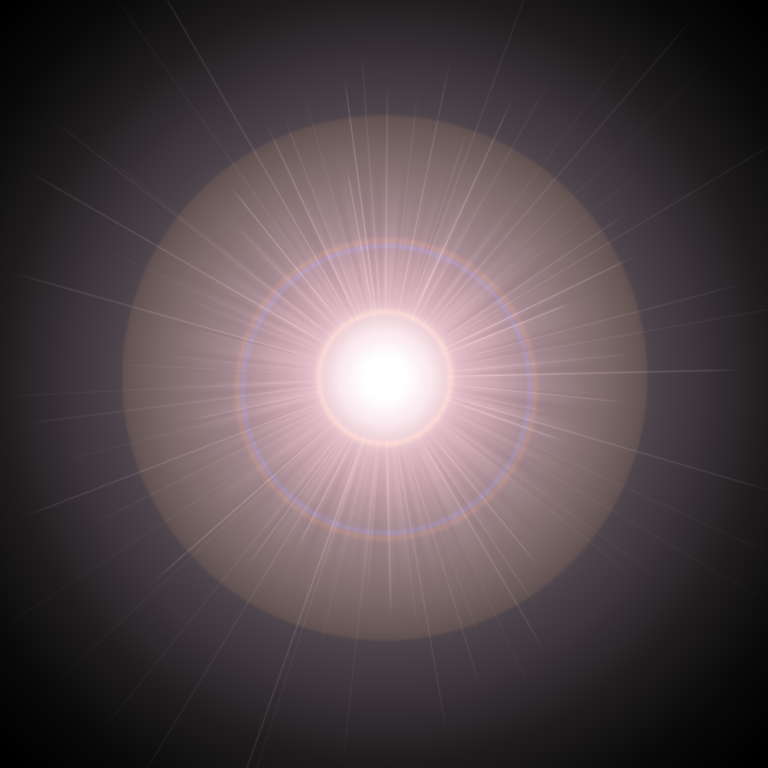
This background is drawn by a Shadertoy shader. Its source:

```glsl
// Draws a pale pink starburst with thin rays, tinted lens rings and a dusky halo.
#define CENTER vec2(0.501, 0.508)
#define RING_CENTER vec2(0.503, 0.493)
#define CORE_RING 0.086
#define PRISM_RING 0.187
#define DISC_RADIUS 0.342
#define RAY_COUNT 76
#define RAY_WIDTH 0.0012
#define RAY_GAIN 0.095
#define STREAK_GAIN 0.035

const float TAU = 6.2831853;

float hash(float n) {
    return fract(sin(n * 127.1 + 31.7) * 4375.85);
}

float ramp(float a, float b, float x) {
    return clamp((x - a) / (b - a), 0.0, 1.0);
}

float band(float x, float width) {
    return exp(-x * x / (width * width));
}

// Radial falloff from the white core to the black corners
vec3 glow(float r) {
    vec3 c = vec3(1.0);
    c = mix(c, vec3(0.98, 0.91, 0.93), smoothstep(0.022, 0.066, r));
    c = mix(c, vec3(0.87, 0.72, 0.76), ramp(0.060, 0.104, r));
    c = mix(c, vec3(0.78, 0.64, 0.68), ramp(0.104, 0.145, r));
    c = mix(c, vec3(0.67, 0.56, 0.59), ramp(0.145, 0.187, r));
    c = mix(c, vec3(0.55, 0.47, 0.49), ramp(0.187, 0.240, r));
    c = mix(c, vec3(0.31, 0.27, 0.30), ramp(0.240, 0.342, r));
    c = mix(c, vec3(0.22, 0.195, 0.215), ramp(0.342, 0.420, r));
    c = mix(c, vec3(0.12, 0.11, 0.115), ramp(0.420, 0.500, r));
    c = mix(c, vec3(0.04, 0.037, 0.039), ramp(0.500, 0.600, r));
    return mix(c, vec3(0.0), ramp(0.600, 0.690, r));
}

// Thin spokes with scattered angles, lengths and strengths
float rays(vec2 p, float pixel) {
    float sum = 0.0;
    float width = max(RAY_WIDTH, 0.7 * pixel);
    for (int i = 0; i < RAY_COUNT; i++) {
        float id = float(i);
        float angle = TAU * (id + 0.9 * hash(id)) / float(RAY_COUNT);
        vec2 dir = vec2(cos(angle), sin(angle));
        float along = dot(p, dir);
        float across = dot(p, vec2(-dir.y, dir.x));
        float reach = mix(0.22, 0.64, hash(id + 91.0));
        float strength = mix(0.2, 1.0, pow(hash(id + 173.0), 2.0));
        float fade = smoothstep(0.06, 0.15, along)
                   * (1.0 - smoothstep(reach * 0.88, reach, along));
        sum += strength * fade * band(across, width);
    }
    return sum;
}

// Soft angular streaks close to the core
float streaks(float angle) {
    return (sin(angle * 17.0 + 1.2) + sin(angle * 31.0 + 4.0)
          + sin(angle * 53.0 + 2.3) + sin(angle * 89.0)) * 0.25;
}

void mainImage(out vec4 fragColor, in vec2 fragCoord) {
    float scale = min(iResolution.x, iResolution.y);
    float pixel = 1.0 / scale;
    vec2 uv = (fragCoord - 0.5 * iResolution.xy) / scale + 0.5;
    vec2 p = uv - CENTER;
    float r = length(p);
    float ringR = length(uv - RING_CENTER);
    vec3 color = glow(r);

    // Warm disc, strongest near its rim
    float edge = max(0.003, pixel);
    float disc = 1.0 - smoothstep(DISC_RADIUS - edge, DISC_RADIUS + edge, r);
    color += vec3(0.065, 0.047, 0.012) * disc * smoothstep(0.18, DISC_RADIUS, r);

    // Rays and faint streaks
    float streakMask = smoothstep(0.07, 0.14, r) * (1.0 - smoothstep(0.16, 0.32, r));
    color += streaks(atan(p.y, p.x)) * STREAK_GAIN * streakMask;
    color += vec3(1.0, 0.93, 0.96) * RAY_GAIN * rays(p, pixel);

    // Peach core ring and violet-orange prism ring
    color += vec3(0.065, 0.045, 0.005) * band(r - CORE_RING, 0.004);
    color += vec3(0.005, 0.025, 0.105) * band(ringR - PRISM_RING, 0.0035);
    color += vec3(0.065, 0.025, -0.01) * band(ringR - PRISM_RING - 0.007, 0.004);

    fragColor = vec4(clamp(color, 0.0, 1.0), 1.0);
}
```
